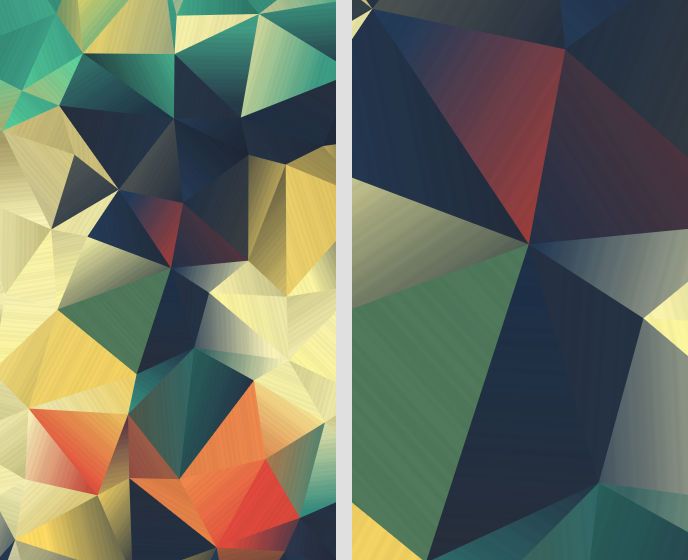
Left: the whole. Right: its middle third, enlarged.
Write a WebGL 1 fragment shader that draws this background.

```glsl
precision highp float;
// Low-poly mosaic of shaded triangles: ink centre, teal top, cream sides, warm base.

uniform vec2 u_resolution;

const float DENSITY = 8.0;       // mesh cells per canvas height
const float JITTER = 0.84;       // vertex displacement, in cells
const float TILT = 0.42;         // mesh rotation, in radians
const float COLOR_REACH = 0.10;  // how far a gradient borrows colour
const float SHADE = 0.26;        // darkening along a gradient
const float STREAK = 0.018;      // strength of the fine streaks

const vec3 INK    = vec3(0.14, 0.17, 0.22);
const vec3 NAVY   = vec3(0.13, 0.22, 0.33);
const vec3 TEAL   = vec3(0.19, 0.51, 0.46);
const vec3 MINT   = vec3(0.31, 0.77, 0.57);
const vec3 MOSS   = vec3(0.30, 0.46, 0.34);
const vec3 SAND   = vec3(0.75, 0.70, 0.45);
const vec3 CREAM  = vec3(0.90, 0.88, 0.68);
const vec3 LEMON  = vec3(0.92, 0.90, 0.54);
const vec3 GOLD   = vec3(0.93, 0.80, 0.36);
const vec3 ORANGE = vec3(0.88, 0.50, 0.28);
const vec3 RED    = vec3(0.83, 0.27, 0.22);

float hash(vec2 p) {
  vec3 q = fract(p.xyx * 0.1031);
  q += dot(q, q.yzx + 33.33);
  return fract((q.x + q.y) * q.z);
}

float cross2(vec2 a, vec2 b) { return a.x * b.y - a.y * b.x; }

// Soft elliptical region
float blob(vec2 p, vec2 center, vec2 radius) {
  return 1.0 - smoothstep(0.88, 1.12, length((p - center) / radius));
}

// Broad colour layout over the unit canvas; tone varies each hue
vec3 layout(vec2 p, float tone) {
  vec3 cream = mix(CREAM, LEMON, tone * 0.8);
  vec3 gold = mix(GOLD, SAND, tone * 0.4);
  vec3 col = mix(INK, NAVY, tone * tone);

  // Top band
  float band = 0.77 + 0.2 * min(p.x, 0.5);
  col = mix(col, mix(TEAL, MINT, tone * 0.5), smoothstep(-0.01, 0.01, p.y - band));
  col = mix(col, MINT, blob(p, vec2(0.04, 0.83), vec2(0.22, 0.06)));
  col = mix(col, gold, blob(p, vec2(0.31, 0.98), vec2(0.13, 0.05)));
  col = mix(col, cream, blob(p, vec2(0.74, 0.94), vec2(0.17, 0.05)));

  // Pale flanks
  col = mix(col, SAND, blob(p, vec2(0.10, 0.72), vec2(0.24, 0.07)));
  col = mix(col, cream, blob(p, vec2(0.04, 0.50), vec2(0.30, 0.19)));
  col = mix(col, cream, blob(p, vec2(0.93, 0.38), vec2(0.31, 0.19)));
  col = mix(col, gold, blob(p, vec2(0.90, 0.63), vec2(0.21, 0.07)));
  col = mix(col, RED, blob(p, vec2(0.68, 0.57), vec2(0.08, 0.04)));

  // Lower greens and yellows
  col = mix(col, MOSS, blob(p, vec2(0.32, 0.39), vec2(0.14, 0.05)));
  col = mix(col, TEAL, blob(p, vec2(0.50, 0.32), vec2(0.10, 0.06)));
  col = mix(col, gold, blob(p, vec2(0.18, 0.30), vec2(0.22, 0.06)));
  col = mix(col, TEAL, blob(p, vec2(0.96, 0.19), vec2(0.11, 0.05)));

  // Warm base
  col = mix(col, cream, blob(p, vec2(0.03, 0.14), vec2(0.21, 0.15)));
  col = mix(col, ORANGE, blob(p, vec2(0.60, 0.14), vec2(0.19, 0.10)));
  col = mix(col, RED, blob(p, vec2(0.82, 0.08), vec2(0.13, 0.08)));
  col = mix(col, RED, blob(p, vec2(0.26, 0.18), vec2(0.09, 0.05)));
  return mix(col, gold, blob(p, vec2(0.28, 0.04), vec2(0.13, 0.07)));
}

vec2 meshVertex(vec2 cell) {
  return cell + 0.5 + JITTER * (vec2(hash(cell), hash(cell + 71.7)) - 0.5);
}

// Signed distance to the line a-b, positive on its left
float edge(vec2 p, vec2 a, vec2 b) {
  return cross2(b - a, p - a) / max(length(b - a), 0.0001);
}

// Colour times coverage in rgb, coverage in alpha
vec4 triangle(vec2 p, vec2 a, vec2 b, vec2 c, vec2 id, mat2 tilt) {
  float side = sign(cross2(b - a, c - a));
  float inside = side * min(side * edge(p, a, b) * side, side * edge(p, b, c) * side);
  inside = min(side * edge(p, a, b), min(side * edge(p, b, c), side * edge(p, c, a)));
  float cover = clamp(inside * u_resolution.y / DENSITY + 0.5, 0.0, 1.0);
  if (cover <= 0.0) return vec4(0.0);

  vec2 scale = vec2(u_resolution.y / u_resolution.x, 1.0);
  vec2 center = (a + b + c) / 3.0;
  float angle = 6.2832 * hash(id + 5.1);
  vec2 dir = vec2(cos(angle), sin(angle));
  vec2 home = center * tilt / DENSITY;
  float tone = hash(id + 13.9);
  float along = dot(p - center, dir);
  float t = clamp(0.45 + 0.9 * along, 0.0, 1.0);

  vec3 near = layout(home * scale, tone);
  vec3 far = layout((home + COLOR_REACH * dir * tilt) * scale, 1.0 - tone);
  vec3 col = mix(near, far, t * 0.9) * (1.06 - SHADE * t * hash(id + 29.3));
  float streak = sin(along * 37.0 + 2.0 * sin(along * 61.0 + angle));
  return vec4(col * (1.0 + STREAK * streak), 1.0) * cover;
}

void main() {
  mat2 tilt = mat2(cos(TILT), sin(TILT), -sin(TILT), cos(TILT));
  vec2 p = tilt * (gl_FragCoord.xy / u_resolution.y) * DENSITY;
  vec4 sum = vec4(0.0);
  for (int j = -2; j <= 1; j++) {
    for (int i = -2; i <= 1; i++) {
      vec2 cell = floor(p) + vec2(float(i), float(j));
      vec2 a = meshVertex(cell), b = meshVertex(cell + vec2(1.0, 0.0));
      vec2 c = meshVertex(cell + 1.0), d = meshVertex(cell + vec2(0.0, 1.0));
      // Split along the shorter diagonal that lies inside the quad
      bool acInside = cross2(c - a, b - a) * cross2(c - a, d - a) < 0.0;
      bool bdInside = cross2(d - b, a - b) * cross2(d - b, c - b) < 0.0;
      bool useAC = acInside && (!bdInside || distance(a, c) < distance(b, d));
      sum += triangle(p, a, b, useAC ? c : d, cell, tilt);
      sum += triangle(p, c, d, useAC ? a : b, cell + 43.3, tilt);
    }
  }
  gl_FragColor = vec4(sum.rgb / max(sum.a, 0.0001), 1.0);
}
```
